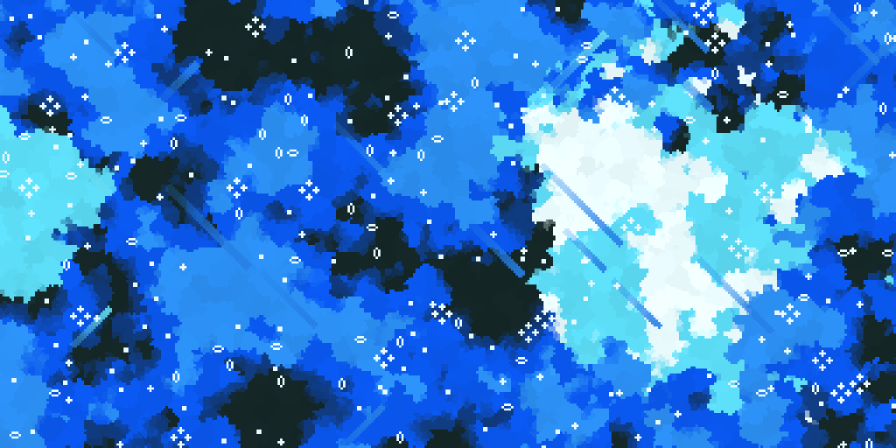
Give the GLSL for this texture, as a WebGL 2 fragment shader.

```glsl
#version 300 es
precision highp float;
// Pixel-art night sky: patchy blue clouds, diagonal streaks and tiny stars.

uniform vec2 u_resolution;
out vec4 fragColor;

const float ROWS = 192.0; // art pixels per canvas height

vec2 hash2(vec2 p) {
    vec2 k = vec2(dot(p, vec2(127.1, 311.7)), dot(p, vec2(269.5, 183.3)));
    return fract(sin(k) * 43758.5);
}

// Cellular noise: position of the closest scattered seed.
vec2 nearestSeed(vec2 p) {
    vec2 cell = floor(p), best = p;
    float bestDist = 9.0;
    for (int y = -1; y <= 1; y++)
    for (int x = -1; x <= 1; x++) {
        vec2 c = cell + vec2(x, y);
        vec2 seed = c + hash2(c);
        float d = distance(seed, p);
        if (d < bestDist) { bestDist = d; best = seed; }
    }
    return best;
}

// Rotated sine octaves, scaled to a spread of about one.
float layeredSines(vec2 q) {
    float sum = 0.0, amp = 1.0;
    for (int i = 0; i < 5; i++) {
        q = mat2(0.8, -0.6, 0.6, 0.8) * q + 1.7;
        sum += amp * (sin(q.x + sin(1.3 * q.y)) + sin(q.y + sin(1.7 * q.x)));
        q *= 1.9;
        amp *= 0.62;
    }
    return sum / 1.27;
}

vec3 clouds(vec2 p) {
    // Fine cells fray the borders of the coarse ones.
    vec2 fine = nearestSeed(p * 80.0) / 80.0;
    vec2 coarse = nearestSeed(fine * 20.0) / 20.0;
    vec2 q = mix(fine, coarse, 0.6);
    float patchTone = hash2(coarse * 20.0).x - 0.5;

    // Dark gaps, deep blue and light blue haze
    float haze = layeredSines(q * 9.0) + 0.3 * (q.x - 1.0) + 0.35 * patchTone;
    vec3 col = mix(vec3(0.08, 0.15, 0.15), vec3(0.06, 0.23, 0.50), smoothstep(-1.2, -0.98, haze));
    col = mix(col, vec3(0.04, 0.34, 0.93), smoothstep(-0.8, -0.5, haze));
    col = mix(col, vec3(0.17, 0.56, 0.95), smoothstep(0.4, 0.65, haze));

    // Bright cyan banks with a white core
    float billow = layeredSines(q * 13.0 + 5.0);
    float bank = max(1.0 - length((q - vec2(1.48, 0.5)) / vec2(0.31, 0.36)),
                     1.0 - length(q - vec2(0.0, 0.55)) / 0.18);
    float core = layeredSines(q * 15.0 + 20.0) + 0.7 - 3.0 * distance(q, vec2(1.38, 0.53));
    vec3 bright = mix(vec3(0.36, 0.86, 0.96), vec3(0.92, 0.99, 1.0),
                      smoothstep(-0.05, 0.3, core + 0.3 * patchTone));
    col = mix(col, bright, smoothstep(-0.03, 0.03, bank + 0.28 * billow));
    return col * (1.0 + 0.08 * patchTone);
}

// Diagonal bars that fade toward one end
vec3 addStreaks(vec3 col, vec2 p) {
    for (int i = 0; i < 18; i++) {
        vec2 place = hash2(vec2(i, 3.0)), kind = hash2(vec2(i, 8.0));
        vec2 dir = vec2(0.707, kind.x < 0.7 ? -0.707 : 0.707);
        vec2 d = p - place * vec2(2.0, 1.0);
        float along = dot(d, dir), across = dot(d, vec2(-dir.y, dir.x));
        float len = mix(0.05, 0.13, kind.y);
        float mask = step(abs(across), 0.008) * step(abs(along), len);
        vec3 tint = i % 6 == 0 ? vec3(0.39, 0.86, 0.95) : vec3(0.15, 0.50, 0.90);
        col = mix(col, tint, mask * mix(0.25, 0.9, smoothstep(-len, len, along)));
    }
    return col;
}

// Dots, plus signs, small rings and four-part sparkles on the art pixel grid
float stars(vec2 pixel) {
    float lit = 0.0;
    vec2 cell = floor(pixel / 12.0);
    for (int y = -1; y <= 1; y++)
    for (int x = -1; x <= 1; x++) {
        vec2 c = cell + vec2(x, y);
        vec2 kind = hash2(c + 40.0);
        if (kind.x > 0.5) continue;
        vec2 d = pixel - floor((c + hash2(c + 90.0)) * 12.0);
        vec2 a = abs(d);
        bool on;
        if (kind.y < 0.48) {
            on = d.x >= 0.0 && d.y >= 0.0 && max(d.x, d.y) < 1.5;
        } else if (kind.y < 0.68) {
            on = a.x + a.y < 1.5;
        } else if (kind.y < 0.87) {
            a = kind.x < 0.25 ? a : a.yx;
            on = (a.x == 1.0 && a.y < 1.5) || (a.x == 0.0 && a.y == 2.0);
        } else {
            a = a.x > a.y ? a : a.yx;
            on = abs(a.x - 3.0) + a.y < 1.5;
        }
        if (on) lit = 1.0;
    }
    return lit;
}

void main() {
    vec3 sum = vec3(0.0);
    // Four samples smooth the edges of the art pixels.
    for (int i = 0; i < 4; i++) {
        vec2 shift = vec2(i % 2, i / 2) * 0.5 - 0.25;
        vec2 pixel = floor((gl_FragCoord.xy + shift) / u_resolution.y * ROWS);
        vec2 p = (pixel + 0.5) / ROWS;
        vec3 col = addStreaks(clouds(p), p);
        sum += mix(col, vec3(0.90, 0.98, 1.0), stars(pixel));
    }
    fragColor = vec4(sum / 4.0, 1.0);
}
```
